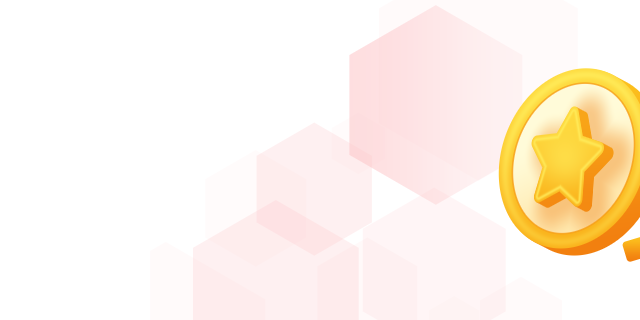
A Shadertoy shader for this background:

```glsl
// Pale pink translucent hexagons on white, with a tilted gold star coin at the right.
#define PINK vec3(0.99, 0.78, 0.79)
#define CREAM vec3(1.0, 0.985, 0.85)
#define YELLOW vec3(1.0, 0.93, 0.36)
#define GOLD vec3(0.99, 0.77, 0.12)
#define ORANGE vec3(0.95, 0.50, 0.06)
#define COIN_CENTER vec2(1.792, 0.505)
#define COIN_RADII vec2(0.224, 0.289)
#define COIN_TILT 0.366
#define COIN_DEPTH vec2(0.042, -0.022)
#define STAR_CENTER vec2(1.766, 0.500)
#define STAR_DEPTH vec2(0.030, -0.016)
#define STAR_SCALE 0.143

// Antialiased coverage of a signed distance
float fill(float d) {
    return clamp(0.5 - d * iResolution.y, 0.0, 1.0);
}

// Hexagon with a vertex at the top
float hexagon(vec2 p, float radius) {
    p = abs(p);
    return max(p.x, dot(p, vec2(0.5, 0.86603))) - radius * 0.86603;
}

float ellipse(vec2 p, vec2 radii) {
    float c = cos(COIN_TILT), s = sin(COIN_TILT);
    p = vec2(c * p.x - s * p.y, s * p.x + c * p.y);
    float k = length(p / radii);
    return k * (k - 1.0) / max(length(p / (radii * radii)), 0.001);
}

// Rounded five-pointed star of unit radius
float star(vec2 p) {
    const vec2 k = vec2(0.80902, -0.58779);
    const float tip = 0.89, notch = 0.51, rounding = 0.13;
    p.x = abs(p.x);
    p -= 2.0 * max(dot(k, p), 0.0) * k;
    vec2 m = vec2(-k.x, k.y);
    p -= 2.0 * max(dot(m, p), 0.0) * m;
    p.x = abs(p.x);
    p.y -= tip;
    vec2 side = notch * vec2(-k.y, k.x) - vec2(0.0, 1.0);
    float h = clamp(dot(p, side) / dot(side, side), 0.0, tip);
    return length(p - side * h) * sign(p.y * side.x - p.x * side.y) - rounding;
}

// Star seen in the plane of the tilted coin
float tiltedStar(vec2 p) {
    p -= STAR_CENTER;
    return star(mat2(8.506, 0.621, -1.553, 5.981) * p) * STAR_SCALE;
}

vec3 drawHexagons(vec3 col, vec2 p) {
    // Center, radius, opacity
    const vec4 tiles[10] = vec4[10](
        vec4(1.495, 0.794, 0.359, 0.09), vec4(0.799, 0.349, 0.182, 0.08),
        vec4(0.982, 0.409, 0.208, 0.27), vec4(1.120, 0.552, 0.096, 0.07),
        vec4(0.862, 0.076, 0.299, 0.27), vec4(1.357, 0.156, 0.258, 0.17),
        vec4(1.148, 0.078, 0.180, 0.11), vec4(1.628, -0.013, 0.148, 0.09),
        vec4(1.419, -0.016, 0.091, 0.06), vec4(0.518, -0.115, 0.359, 0.09));
    for (int i = 0; i < 10; i++) {
        float d = hexagon(p - tiles[i].xy, tiles[i].z);
        if (i == 9) d = max(d, 0.469 - p.x);
        col = mix(col, PINK, fill(d) * tiles[i].w);
    }
    // Large tile fading to the right in narrow bands
    float band = floor(p.x * 48.0) / 48.0;
    float fade = mix(0.58, 0.16, smoothstep(1.08, 1.64, mix(p.x, band, 0.6)));
    return mix(col, PINK, fill(hexagon(p - vec2(1.362, 0.672), 0.312)) * fade);
}

vec3 drawCoin(vec3 col, vec2 p) {
    vec2 q = p - COIN_CENTER;
    float light = smoothstep(-0.30, 0.30, q.y - 0.15 * q.x);

    // Thick edge, swept from the front to the back
    float edge = 1.0;
    for (int i = 1; i <= 8; i++)
        edge = min(edge, ellipse(q - COIN_DEPTH * float(i) / 8.0, COIN_RADII));
    col = mix(col, mix(ORANGE, GOLD, light), fill(edge));

    // Rounded rim
    float outer = ellipse(q, COIN_RADII);
    float inner = ellipse(q, COIN_RADII - vec2(0.042, 0.047));
    float ridge = exp(-pow((outer + 0.020) / 0.013, 2.0));
    vec3 rim = mix(mix(ORANGE, GOLD, 0.72), mix(GOLD, YELLOW, 0.55), light);
    rim = mix(rim, YELLOW, ridge * (0.30 + 0.45 * light));
    col = mix(col, rim, fill(outer));

    // Cream face with an inner groove and the star's warm shadow
    vec3 face = mix(CREAM, vec3(1.0, 0.91, 0.68), smoothstep(-0.12, 0.20, q.x * 0.5 - q.y));
    float shadow = 1.0 - smoothstep(0.0, 0.085, tiltedStar(p - STAR_DEPTH * 1.5));
    face = mix(face, vec3(0.96, 0.68, 0.36), shadow * 0.65);
    col = mix(col, face, fill(inner));
    return mix(col, mix(ORANGE, GOLD, 0.45), fill(abs(inner) - 0.0025) * 0.8);
}

vec3 drawStar(vec3 col, vec2 p) {
    float body = 1.0;
    for (int i = 1; i <= 8; i++)
        body = min(body, tiltedStar(p - STAR_DEPTH * float(i) / 8.0));
    float light = smoothstep(0.34, 0.66, p.y);
    col = mix(col, mix(ORANGE, GOLD, 0.15 + 0.4 * light), fill(body));

    // Front plate with a raised outline and a soft central glow
    float d = tiltedStar(p);
    float glow = exp(-dot(p - STAR_CENTER, p - STAR_CENTER) / 0.006);
    vec3 front = mix(mix(ORANGE, GOLD, 0.75), mix(GOLD, YELLOW, 0.5), light);
    front = mix(front, YELLOW, 0.55 * glow);
    float outline = exp(-pow((d + 0.011) / 0.005, 2.0));
    front = mix(front, YELLOW, 0.75 * outline);
    return mix(col, front, fill(d));
}

void mainImage(out vec4 fragColor, in vec2 fragCoord) {
    vec2 p = fragCoord / iResolution.y;
    vec3 col = drawHexagons(vec3(1.0), p);
    col = drawStar(drawCoin(col, p), p);

    // Small gold fragment at the right border
    vec2 q = p - vec2(2.0, 0.225);
    q = abs(vec2(q.x + 0.3 * q.y, q.y - 0.3 * q.x)) - vec2(0.040, 0.022);
    float chip = length(max(q, 0.0)) + min(max(q.x, q.y), 0.0) - 0.012;
    col = mix(col, mix(ORANGE, GOLD, smoothstep(0.18, 0.27, p.y)), fill(chip));
    fragColor = vec4(col, 1.0);
}
```
